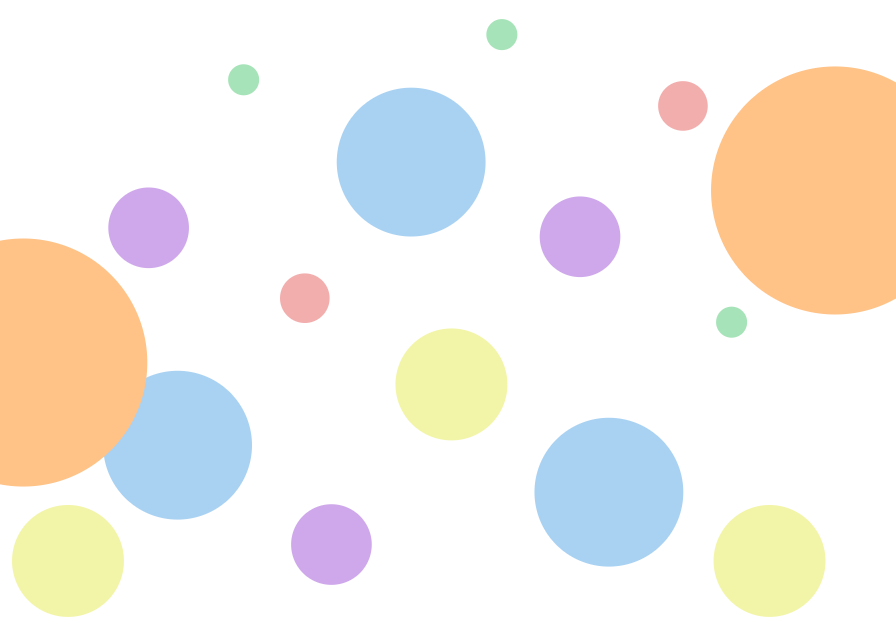
Reproduce this background procedurally as a WebGL 1 fragment shader.

```glsl
precision highp float;
// Scattered flat pastel discs in six sizes on white, the largest cut by the sides.

uniform vec2 u_resolution;

const vec3 WHITE  = vec3(1.00, 1.00, 1.00);
const vec3 ORANGE = vec3(1.00, 0.76, 0.53);
const vec3 BLUE   = vec3(0.66, 0.82, 0.95);
const vec3 YELLOW = vec3(0.95, 0.96, 0.66);
const vec3 PURPLE = vec3(0.81, 0.66, 0.92);
const vec3 PINK   = vec3(0.95, 0.68, 0.68);
const vec3 GREEN  = vec3(0.65, 0.89, 0.72);

// Lengths are in canvas heights.
const float LARGEST_RADIUS = 0.195;
const float EDGE_MARGIN = 0.03;
const float JITTER = 0.04;

// Golden-ratio lattice: slots run from left to right across the canvas.
const float LAST_SLOT = 15.0;
const float FIRST_X = 0.026;
const float LAST_X = 0.932;
const float FIRST_Y = 0.43;
const float GOLDEN = 0.618034;

// Centre of the disc in a slot; small discs stray further than large ones.
vec2 discCenter(float slot, float radius, float aspect) {
    vec2 center = vec2(aspect * mix(FIRST_X, LAST_X, slot / LAST_SLOT),
                       fract(FIRST_Y + GOLDEN * slot));
    float freedom = JITTER * (1.0 - radius / LARGEST_RADIUS);
    center -= freedom * sin(slot * vec2(2.4, 3.7));
    float inset = radius + EDGE_MARGIN;
    center.y = clamp(center.y, inset, 1.0 - inset);
    return center;
}

// Antialiased coverage of all discs of one kind, spread over evenly spaced slots.
float discs(vec2 p, float radius, float firstSlot, float stride) {
    float aspect = u_resolution.x / u_resolution.y;
    float coverage = 0.0;
    for (int i = 0; i < 3; i++) {
        float slot = floor(firstSlot + stride * float(i));
        if (slot > LAST_SLOT) break;
        float dist = length(p - discCenter(slot, radius, aspect)) - radius;
        coverage = max(coverage, clamp(0.5 - dist * u_resolution.y, 0.0, 1.0));
    }
    return coverage;
}

void main() {
    vec2 p = gl_FragCoord.xy / u_resolution.y;

    // Paint from the smallest kind to the largest.
    vec3 color = WHITE;
    color = mix(color, GREEN,  discs(p, 0.0244, 4.6, 4.5));
    color = mix(color, PINK,   discs(p, 0.039, 5.1, 7.0));
    color = mix(color, PURPLE, discs(p, 0.0634, 2.1, 4.0));
    color = mix(color, YELLOW, discs(p, 0.088, 1.5, 6.5));
    color = mix(color, BLUE,   discs(p, 0.117, 3.1, 4.0));
    color = mix(color, ORANGE, discs(p, LARGEST_RADIUS, 0.1, 15.0));

    gl_FragColor = vec4(color, 1.0);
}
```
